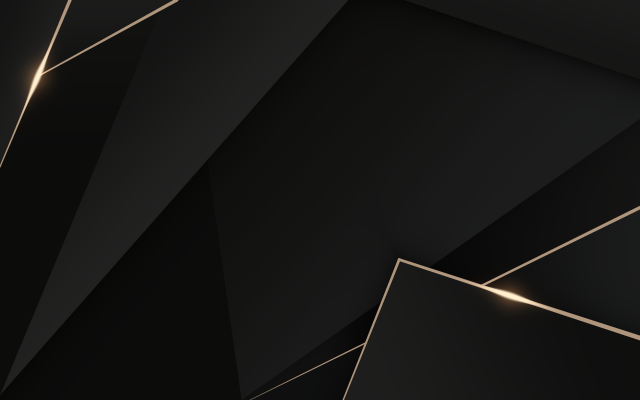
Reproduce this background procedurally as a Shadertoy shader.

```glsl
// Overlapping dark panels with thin gold trims and two bright glints.
// Each panel is a set of half planes shaded by distance to its edges;
// trims are tapered segments, shadows are exponential falloffs.

const float ASPECT = 1.6;
const vec3 GOLD = vec3(0.68, 0.58, 0.48);
const vec3 GLINT = vec3(1.0, 0.94, 0.82);
const vec3 HALO = vec3(0.85, 0.55, 0.30);
const vec3 NEUTRAL = vec3(1.0, 1.0, 0.98);
const vec3 COOL = vec3(0.98, 1.0, 1.0);
const vec3 WARM = vec3(1.0, 0.99, 0.93);

// Panel corners, in units of canvas height
const vec2 BEAM_FOOT = vec2(0.0, 0.012), BEAM_TOP = vec2(0.871, 1.0);
const vec2 FOLD_TOP = vec2(0.26, 0.635);
const vec2 CENTRE_TOP = vec2(0.521, 0.583), CENTRE_FOOT = vec2(0.604, 0.0);
const vec2 WEDGE_END = vec2(1.6, 0.703);
const vec2 ROOF_A = vec2(1.010, 1.0), ROOF_B = vec2(1.6, 0.802);
const vec2 RAIL_A = vec2(0.625, 0.0), RAIL_B = vec2(1.6, 0.481);
const vec2 APEX = vec2(0.998, 0.351);
const vec2 FRONT_L = vec2(0.858, 0.0), FRONT_R = vec2(1.6, 0.155);
const vec2 CORNER_A = vec2(0.0, 0.583), CORNER_B = vec2(0.175, 1.0);
const vec2 STRUT_A = vec2(0.100, 0.812), STRUT_B = vec2(0.442, 1.0);
const vec2 GLINT_CORNER = vec2(0.094, 0.807), GLINT_FRONT = vec2(1.275, 0.261);

float pixel; // size of one pixel in canvas units

// Signed distance to a line, positive on the left of a -> b
float side(vec2 p, vec2 a, vec2 b) {
    vec2 d = normalize(b - a);
    return dot(p - a, vec2(-d.y, d.x));
}

float cover(float d) { return clamp(d / pixel + 0.5, 0.0, 1.0); }

float shadow(float d, float strength, float reach) {
    return 1.0 - strength * exp(-max(d, 0.0) / reach);
}

// Segment whose half width runs from wa to wb
float trim(vec2 p, vec2 a, vec2 b, float wa, float wb) {
    vec2 ab = b - a;
    float t = clamp(dot(p - a, ab) / dot(ab, ab), 0.0, 1.0);
    float w = mix(wa, wb, t);
    return cover(w - length(p - a - ab * t)) * min(1.0, 2.0 * w / pixel);
}

// Lens-shaped white core inside a soft warm halo
vec3 glint(vec3 col, vec2 p, vec2 c, vec2 a, vec2 b, float width) {
    float t = dot(p - c, normalize(b - a));
    float n = side(p, a, b);
    float lens = width * exp(-t * t / 0.0035);
    col += HALO * 0.40 * exp(-t * t / 0.005 - abs(n) / 0.013);
    col += HALO * 0.18 * exp(-dot(p - c, p - c) / 0.0012);
    float core = smoothstep(lens + pixel, lens * 0.3, abs(n));
    return mix(col, GLINT, core * exp(-t * t / 0.008));
}

void mainImage(out vec4 fragColor, in vec2 fragCoord) {
    vec2 p = fragCoord / iResolution.xy * vec2(ASPECT, 1.0);
    pixel = 1.0 / iResolution.y;

    float beam = side(p, BEAM_FOOT, BEAM_TOP);
    float roof = side(p, ROOF_A, ROOF_B);
    float wedge = -side(p, CENTRE_FOOT, WEDGE_END);
    float rail = -side(p, RAIL_A, RAIL_B);
    float corner = side(p, CORNER_A, CORNER_B);
    float strut = side(p, STRUT_A, STRUT_B);
    float fold = side(p, BEAM_FOOT, FOLD_TOP);
    float frontLeft = -side(p, FRONT_L, APEX);
    float frontRight = -side(p, APEX, FRONT_R);
    float front = min(frontLeft, frontRight);

    // Centre panel with faint diagonal streaks
    float lit = smoothstep(0.03, 0.72, -beam);
    float tone = mix(0.064, 0.112, lit) + 0.0015 * sin(beam * 48.0);
    vec3 col = mix(WARM, COOL, lit) * tone * shadow(-roof, 0.55, 0.035);

    // Dark triangle at lower left
    float left = -side(p, CENTRE_FOOT, CENTRE_TOP);
    col = mix(col, WARM * 0.047, cover(-left));
    col *= shadow(-beam, 0.40, 0.045);

    // Roof panel at upper right
    tone = mix(0.085, 0.110, smoothstep(0.0, 0.22, roof));
    col = mix(col, NEUTRAL * tone, cover(roof));

    // Wedge and the panel under the rail
    tone = mix(0.044, 0.078, smoothstep(1.1, 1.65, p.x));
    tone = max(tone, 0.072 * smoothstep(1.0, 0.8, p.x)) * shadow(wedge, 0.2, 0.04);
    col = mix(col, NEUTRAL * tone, cover(wedge));
    tone = mix(0.060, 0.105, smoothstep(1.2, 1.6, p.x));
    col = mix(col, COOL * tone, cover(rail));
    col *= shadow(-front, 0.45, 0.035);
    col = mix(col, GOLD, trim(p, RAIL_A, RAIL_B, 0.0008, 0.0042));

    // Light beam and the dark fold on its left
    tone = mix(0.128, 0.078, smoothstep(0.0, 0.32, beam));
    col = mix(col, NEUTRAL * tone, cover(beam));
    tone = mix(0.048, 0.068, smoothstep(0.6, 1.0, p.y));
    col = mix(col, WARM * tone, cover(fold));

    // Upper left corner panels
    tone = mix(0.065, 0.105, smoothstep(0.80, 1.0, p.y));
    col = mix(col, NEUTRAL * tone, cover(min(strut, -corner)));
    col = mix(col, GOLD, trim(p, STRUT_A, STRUT_B, 0.0018, 0.0042));
    tone = mix(0.115, 0.080, smoothstep(0.0, 0.14, corner));
    col = mix(col, NEUTRAL * tone, cover(corner));
    col = mix(col, GOLD, trim(p, CORNER_A, CORNER_B, 0.0015, 0.0042));
    col = glint(col, p, GLINT_CORNER, CORNER_A, CORNER_B, 0.009);

    // Front panel and its frame
    tone = mix(0.115, 0.058, smoothstep(0.9, 1.6, p.x + 0.4 * p.y));
    col = mix(col, NEUTRAL * tone, cover(front));
    col = mix(col, GOLD, trim(p, FRONT_L, APEX, 0.0018, 0.0034));
    col = mix(col, GOLD, trim(p, APEX, FRONT_R, 0.0034, 0.0058));
    col = glint(col, p, GLINT_FRONT, APEX, FRONT_R, 0.010);

    fragColor = vec4(clamp(col, 0.0, 1.0), 1.0);
}
```
